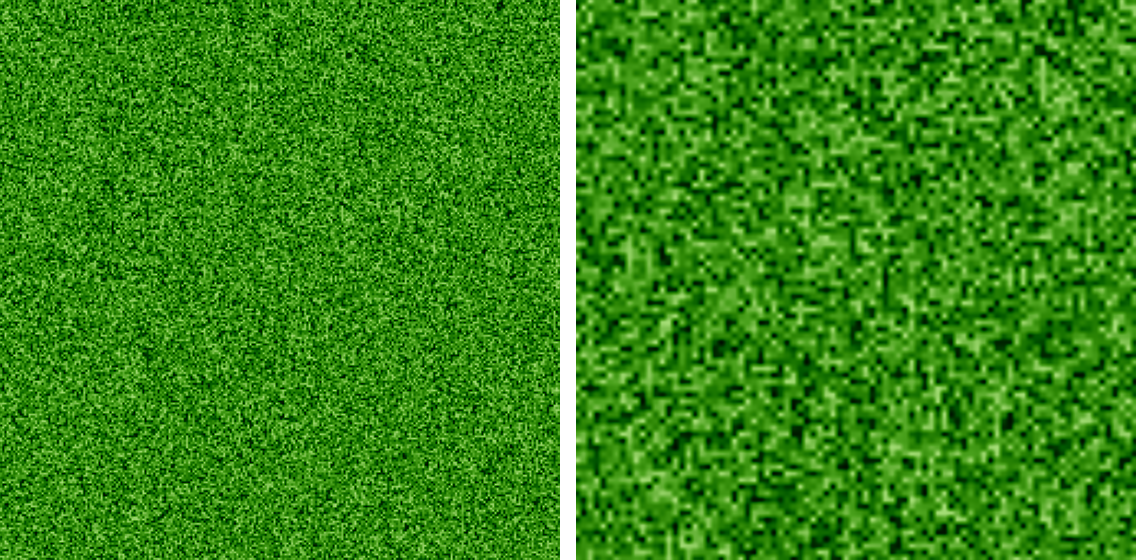
Left: the whole. Right: its middle third, enlarged.
Give the GLSL for this texture, as a Shadertoy shader.

```glsl
// Fine-grained green turf: dense, directionless speckle from shadow to pale tips.

const float GRAINS_ACROSS = 256.0;
const int TONES = 6;

// Tones from deep shadow to lit tips, and the noise level where each one sits
const vec3 TURF[TONES] = vec3[](
    vec3(0.00, 0.19, 0.00),
    vec3(0.00, 0.33, 0.00),
    vec3(0.08, 0.44, 0.00),
    vec3(0.18, 0.53, 0.02),
    vec3(0.30, 0.64, 0.12),
    vec3(0.45, 0.73, 0.27));
const float LEVEL[TONES] = float[](0.117, 0.204, 0.326, 0.493, 0.696, 0.844);

const vec3 BLACK_GREEN = vec3(0.00, 0.05, 0.00);
const vec3 PALE_TIP = vec3(0.65, 0.87, 0.47);

// Random value in 0..1 for a grid cell
float hash(vec2 cell) {
    vec3 p = fract(cell.xyx * 0.1031);
    p += dot(p, p.yzx + 33.33);
    return fract((p.x + p.y) * p.z);
}

// Cell values blended smoothly between cell centres
float grainNoise(vec2 p) {
    vec2 cell = floor(p);
    vec2 blend = smoothstep(0.0, 1.0, fract(p));
    float low = mix(hash(cell), hash(cell + vec2(1.0, 0.0)), blend.x);
    float high = mix(hash(cell + vec2(0.0, 1.0)), hash(cell + vec2(1.0, 1.0)), blend.x);
    return mix(low, high, blend.y);
}

// Position of a value between two limits, clamped to 0..1
float ramp(float start, float end, float value) {
    return clamp((value - start) / (end - start), 0.0, 1.0);
}

// Continuous colour ramp through all turf tones
vec3 turfColor(float level) {
    vec3 color = mix(BLACK_GREEN, TURF[0], ramp(0.0, LEVEL[0], level));
    for (int i = 1; i < TONES; i++) {
        color = mix(color, TURF[i], ramp(LEVEL[i - 1], LEVEL[i], level));
    }
    return mix(color, PALE_TIP, ramp(LEVEL[TONES - 1], 1.0, level));
}

void mainImage(out vec4 fragColor, in vec2 fragCoord) {
    vec2 uv = fragCoord / iResolution.xy;
    // Offset by half a cell so that each grain is centred in its cell
    float level = grainNoise(uv * GRAINS_ACROSS + 0.5);
    fragColor = vec4(turfColor(level), 1.0);
}
```
